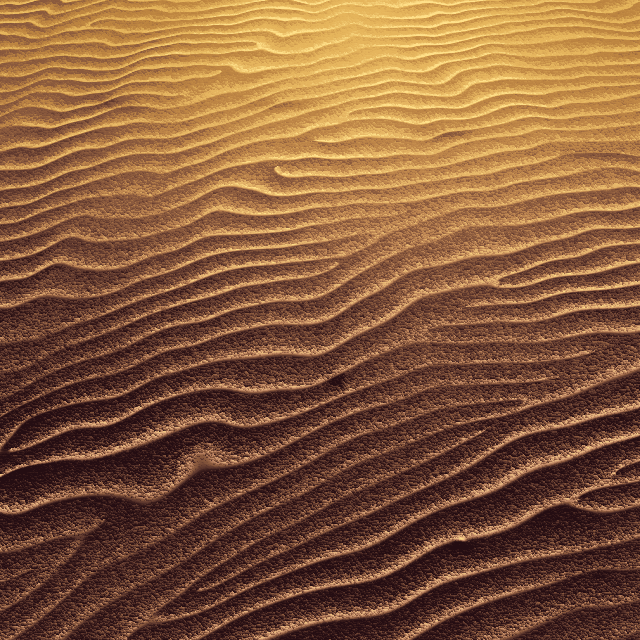
A WebGL 1 fragment shader for this texture:

```glsl
precision highp float;
// Wind-rippled sand under a low sun, seen in perspective.
// A logarithmic depth phase forms the ripples, layered sines bend them,
// angular dislocations fork them, and cellular noise supplies the grains.
uniform vec2 u_resolution;

const float TAU = 6.2831853;
const float FAR_SPACING = 0.0145;    // ripple spacing at the top edge
const float SPACING_GROWTH = 0.046;  // added spacing toward the viewer
const float FAR_SLOPE = 0.07;
const float SLOPE_GROWTH = 0.36;
const float BEND = 0.46;             // sideways sway, in ripples
const float GRAIN_DENSITY = 270.0;
const float GRAIN_FAR = 0.07;
const float GRAIN_NEAR = 0.23;
const float CREST_FAR = 0.25;
const float CREST_NEAR = 0.40;
const float SLOPE_SHADE = 0.24;      // contrast of the broad ripple flanks
const vec2 SUN = vec2(0.57, 1.02);

vec2 hash2(vec2 p) {
  vec3 q = fract(p.xyx * vec3(0.1031, 0.1030, 0.0973));
  q += dot(q, q.yzx + 33.33);
  return fract((q.xx + q.yz) * q.zy);
}

// Layered, rotated sines; roughly -1 to 1
float sway(vec2 q) {
  float sum = 0.0;
  float amp = 0.6;
  for (int i = 0; i < 4; i++) {
    q = mat2(0.8, -0.6, 0.6, 0.8) * q * 1.5 + 1.7;
    sum += amp * sin(q.x + 1.2 * sin(q.y * 0.8));
    amp *= 0.6;
  }
  return sum;
}

// Cellular bumps lit from above: bright upper sides, dark lower sides
float grainRelief(vec2 p) {
  vec2 cell = floor(p);
  vec2 nearest = vec2(2.0);
  float shade = 0.0;
  for (int j = -1; j <= 1; j++) {
    for (int i = -1; i <= 1; i++) {
      vec2 id = cell + vec2(float(i), float(j));
      vec2 h = hash2(id);
      vec2 toPoint = p - id - h;
      if (dot(toPoint, toPoint) < dot(nearest, nearest)) {
        nearest = toPoint;
        shade = fract(h.x * 7.3 + h.y * 3.1) - 0.5;
      }
    }
  }
  return clamp(nearest.y * 1.5 + nearest.x * 0.4 + shade * 0.8, -1.0, 1.0);
}

// Ripple offset from scattered dislocations, each ending one crest
float forks(vec2 p) {
  float turn = 0.0;
  for (int i = 0; i < 26; i++) {
    float k = float(i);
    vec2 c = vec2(fract(0.31 + k * 0.618), fract(0.08 + k * 0.37));
    vec2 q = p - c;
    q.y -= (FAR_SLOPE + SLOPE_GROWTH * (1.0 - c.y)) * q.x;
    float side = mod(k, 2.0) * 2.0 - 1.0;
    turn += side * atan(q.y, q.x * 0.45 + 0.00001) / TAU;
  }
  return turn;
}

// Soft tilted oval
float hollow(vec2 p, vec2 c, vec2 radius, float tilt) {
  vec2 q = p - c;
  q.y -= tilt * q.x;
  q /= radius;
  return exp(-dot(q, q) * 1.4);
}

vec3 sandColor(float t, float near) {
  vec3 c = mix(vec3(0.14, 0.05, 0.07), vec3(0.21, 0.10, 0.10), smoothstep(-0.15, 0.03, t));
  c = mix(c, vec3(0.37, 0.22, 0.18), smoothstep(0.02, 0.2, t));
  c = mix(c, vec3(0.54, 0.35, 0.24), smoothstep(0.2, 0.4, t));
  c = mix(c, vec3(0.74, 0.52, mix(0.25, 0.39, near)), smoothstep(0.4, 0.6, t));
  c = mix(c, vec3(0.90, 0.71, mix(0.36, 0.50, near)), smoothstep(0.6, 0.86, t));
  return mix(c, vec3(1.0, 0.88, 0.54), smoothstep(0.88, 1.2, t));
}

void main() {
  vec2 p = gl_FragCoord.xy / u_resolution;
  float depth = 1.0 - p.y;
  float near = smoothstep(0.0, 0.7, depth);
  float grain = grainRelief(p * GRAIN_DENSITY) + 0.6 * grainRelief(p * GRAIN_DENSITY * 0.5 + 7.0);

  // Hollows: far dimples, then near bowls
  float dents = hollow(p, vec2(0.18, 0.838), vec2(0.045, 0.012), -0.1)
    + hollow(p, vec2(0.44, 0.835), vec2(0.065, 0.011), -0.05)
    + hollow(p, vec2(0.70, 0.79), vec2(0.055, 0.013), 0.0)
    + hollow(p, vec2(0.93, 0.76), vec2(0.09, 0.013), -0.05);
  float bowls = hollow(p, vec2(0.885, 0.198), vec2(0.06, 0.028), 0.15)
    + hollow(p, vec2(0.93, 0.10), vec2(0.065, 0.045), 0.4)
    + hollow(p, vec2(0.30, 0.295), vec2(0.07, 0.03), 0.2)
    + hollow(p, vec2(0.04, 0.345), vec2(0.07, 0.03), 0.1)
    + hollow(p, vec2(0.04, 0.262), vec2(0.05, 0.02), 0.3);

  // Ripple phase grows toward the viewer; crests sit at whole numbers
  float along = depth + (FAR_SLOPE + SLOPE_GROWTH * depth) * (p.x - 0.5);
  float spacing = max(FAR_SPACING + SPACING_GROWTH * along, 0.009);
  vec2 ground = vec2((p.x - 0.5) / spacing, log(spacing) / SPACING_GROWTH);
  float phase = ground.y + BEND * sway(ground * vec2(0.36, 0.34)) + forks(p) + 0.35 * bowls;
  float f = fract(phase + 0.035 * grain * near);
  float drop = 1.0 - smoothstep(0.88, 1.0, f);
  float flank = smoothstep(0.05, 0.85, f) * drop;
  float crest = smoothstep(0.6, 0.9, f) * drop;
  float strength = clamp(0.75 + 0.55 * sway(ground * vec2(0.22, 0.36) + 9.0), 0.12, 1.4);

  // Broad light: falling depth tone, sun glow and dim left side
  vec2 toSun = (p - SUN) / vec2(0.32, 0.36);
  float tone = 0.16 + 0.49 * smoothstep(0.8, 0.0, depth);
  tone += 0.27 * exp(-dot(toSun, toSun));
  tone -= 0.10 * smoothstep(0.45, 0.0, p.x) * smoothstep(1.1, 0.4, depth);
  tone += 0.03 * sway(p * vec2(3.0, 5.0));
  tone += SLOPE_SHADE * (0.5 + 0.5 * strength) * (flank - 0.47);
  tone += strength * mix(CREST_FAR, CREST_NEAR, near) * (crest - 0.19);
  tone -= 0.17 * dents + 0.12 * bowls;

  // Grains grow stronger near the viewer and on lit flanks
  tone += grain * mix(GRAIN_FAR, GRAIN_NEAR, near) * (0.7 + 0.4 * flank);

  // A dark pit and a pale chip
  tone -= 0.25 * hollow(p, vec2(0.527, 0.405), vec2(0.017, 0.018), 0.0);
  tone -= 0.22 * hollow(p, vec2(0.72, 0.147), vec2(0.022, 0.014), 0.0);
  tone += 0.75 * hollow(p, vec2(0.723, 0.157), vec2(0.009, 0.004), -0.2);

  gl_FragColor = vec4(sandColor(tone, near), 1.0);
}
```
